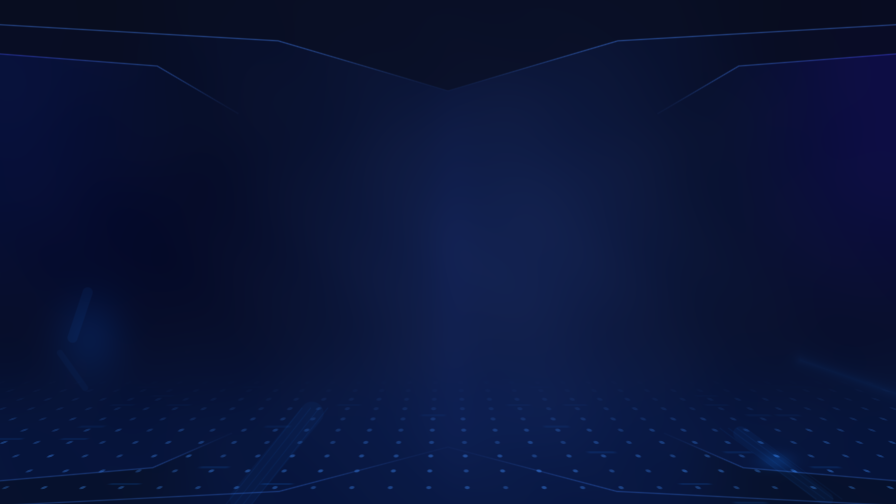
Reproduce this background procedurally as a Shadertoy shader.

```glsl
const vec3 NIGHT = vec3(0.030, 0.060, 0.165);
const vec3 CORE_GLOW = vec3(0.040, 0.070, 0.145);
const vec3 SIDE_BLUE = vec3(0.000, 0.008, 0.065);
const vec3 RIGHT_VIOLET = vec3(0.020, -0.018, 0.035);
const vec3 FLOOR_BLUE = vec3(-0.004, 0.020, 0.065);
const vec3 SHADE = vec3(0.034, 0.052, 0.125);
const vec3 EDGE_BLUE = vec3(0.13, 0.25, 0.45);
const vec3 EDGE_VIOLET = vec3(0.14, 0.16, 0.48);
const vec3 DOT_COLOR = vec3(0.09, 0.20, 0.32);
const vec3 STREAK_COLOR = vec3(0.02, 0.15, 0.28);
const float HORIZON = 0.653;
const float ROW_STEP = 0.0907;
const float ROW_PHASE = 0.77;
const float COLUMN_STEP = 0.123;
const float LINE_WIDTH = 0.0012;

float hash(vec2 p) {
    return fract(sin(dot(p, vec2(127.1, 311.7))) * 43758.5);
}

float segmentDistance(vec2 p, vec2 a, vec2 b) {
    vec2 along = b - a;
    float t = clamp(dot(p - a, along) / dot(along, along), 0.0, 1.0);
    return length(p - a - along * t);
}

float stroke(vec2 p, vec2 a, vec2 b, float width) {
    float blur = 1.0 / iResolution.y;
    return 1.0 - smoothstep(width - blur, width + blur, segmentDistance(p, a, b));
}

float glow(vec2 p, vec2 center, vec2 radius) {
    vec2 q = (p - center) / radius;
    return exp(-dot(q, q));
}

// Height at distance x of a frame edge through inner, bend and outer points
float edgeHeight(float x, vec2 inner, vec2 bend, vec2 outer) {
    float nearPart = mix(inner.y, bend.y, (x - inner.x) / (bend.x - inner.x));
    float farPart = mix(bend.y, outer.y, (x - bend.x) / (outer.x - bend.x));
    return x < bend.x ? nearPart : farPart;
}

float frameLine(vec2 m, vec2 inner, vec2 bend, vec2 outer) {
    float lines = max(stroke(m, inner, bend, LINE_WIDTH), stroke(m, bend, outer, LINE_WIDTH));
    return lines * mix(0.12, 1.0, smoothstep(inner.x, bend.x, m.x));
}

// Perspective grid of dots with a few short circuit dashes
vec3 floorPattern(vec2 p) {
    float depth = max(HORIZON - p.y, 0.05);
    vec2 grid = vec2(p.x / (depth * COLUMN_STEP), 1.0 / (depth * ROW_STEP) - ROW_PHASE);
    vec2 cell = floor(grid + vec2(0.0, 0.5));
    vec2 offset = grid - cell - vec2(0.5, 0.0);
    vec2 local = offset * vec2(depth * COLUMN_STEP, depth * depth * ROW_STEP);
    float blur = 1.0 / iResolution.y;
    float size = length(local * vec2(0.75, 1.2));
    float dots = 1.0 - smoothstep(0.0035 - blur, 0.0035 + blur, size);
    float dash = step(0.91, hash(cell)) * (1.0 - smoothstep(0.001, 0.001 + blur, abs(local.y - 0.007)));
    dash *= smoothstep(0.5, 0.3, abs(offset.x));
    float fade = smoothstep(0.26, 0.06, p.y);
    float sparkle = 0.65 + 0.35 * hash(cell + 7.0);
    return DOT_COLOR * dots * fade * sparkle + STREAK_COLOR * dash * fade * 0.35;
}

// Faint bands and rays lying across the floor
float floorStreaks(vec2 p) {
    float light = 0.0;
    for (int i = 0; i < 4; i++) {
        vec2 shift = vec2(float(i) * 0.017, 0.0);
        light += 0.16 * stroke(p, vec2(-0.44, 0.0) + shift, vec2(-0.29, 0.19) + shift, 0.001);
        light += 0.16 * stroke(p, vec2(0.54, 0.15) + shift, vec2(0.73, 0.01) + shift, 0.001);
    }
    light += 0.13 * stroke(p, vec2(-0.41, 0.01), vec2(-0.27, 0.18), 0.023);
    light += 0.16 * stroke(p, vec2(0.58, 0.14), vec2(0.75, 0.01), 0.014);
    light += 0.45 * glow(p, vec2(0.65, 0.085), vec2(0.035, 0.018));
    light += 0.22 * exp(-segmentDistance(p, vec2(0.70, 0.285), vec2(0.90, 0.215)) * 90.0);
    light += 0.18 * stroke(p, vec2(-0.745, 0.33), vec2(-0.715, 0.42), 0.010);
    light += 0.12 * stroke(p, vec2(-0.77, 0.30), vec2(-0.72, 0.23), 0.006);
    return light;
}

void mainImage(out vec4 fragColor, in vec2 fragCoord) {
    vec2 p = (fragCoord - vec2(0.5 * iResolution.x, 0.0)) / iResolution.y;
    vec2 m = vec2(abs(p.x), p.y);
    float blur = 1.0 / iResolution.y;

    // Broad light over the wall and floor
    vec3 color = NIGHT;
    color += CORE_GLOW * glow(p, vec2(0.11, 0.48), vec2(0.36, 0.42));
    color += SIDE_BLUE * smoothstep(0.45, 0.88, m.x) * smoothstep(0.25, 0.75, p.y);
    color += RIGHT_VIOLET * smoothstep(0.50, 0.88, p.x) * smoothstep(0.20, 0.75, p.y);
    color += FLOOR_BLUE * smoothstep(0.38, 0.12, p.y);
    color -= vec3(0.012, 0.022, 0.015) * glow(p, vec2(-0.62, 0.52), vec2(0.30, 0.22));
    color += vec3(0.004, 0.006, 0.022) * glow(p, vec2(0.01, 0.45), vec2(0.05, 0.40));
    color += vec3(0.005, 0.050, 0.110) * glow(p, vec2(-0.71, 0.335), vec2(0.07, 0.08));
    color += 0.003 * sin(p.x * 19.0 + sin(p.y * 13.0)) * sin(p.y * 17.0 + p.x * 7.0);

    // Frame points, mirrored about the middle
    vec2 topInner = vec2(0.0, 0.820), topBend = vec2(0.337, 0.919), topOuter = vec2(0.889, 0.951);
    vec2 sideInner = vec2(0.417, 0.775), sideBend = vec2(0.577, 0.869), sideOuter = vec2(0.889, 0.893);
    vec2 lowInner = vec2(0.0, 0.113), lowBend = vec2(0.335, 0.025), lowOuter = vec2(0.889, -0.003);
    vec2 cornerInner = vec2(0.430, 0.140), cornerBend = vec2(0.586, 0.072), cornerOuter = vec2(0.889, 0.046);

    // Shaded panels behind the frame
    float above = smoothstep(-blur, blur, p.y - edgeHeight(m.x, topInner, topBend, topOuter));
    float beside = smoothstep(-blur, blur, p.y - edgeHeight(m.x, sideInner, sideBend, sideOuter));
    float below = smoothstep(-blur, blur, edgeHeight(m.x, cornerInner, cornerBend, cornerOuter) - p.y);
    color = mix(color, SHADE, 0.65 * above);
    color = mix(color, SHADE * 0.9, 0.75 * beside * smoothstep(0.42, 0.70, m.x));
    color = mix(color, vec3(0.025, 0.060, 0.140), 0.6 * below * smoothstep(0.42, 0.65, m.x));

    // Floor details and luminous frame edges
    color += floorPattern(p) + STREAK_COLOR * floorStreaks(p);
    color += EDGE_BLUE * 0.75 * frameLine(m, topInner, topBend, topOuter);
    vec3 sideTint = mix(EDGE_BLUE, EDGE_VIOLET, smoothstep(0.60, 0.88, m.x));
    color += sideTint * 0.65 * frameLine(m, sideInner, sideBend, sideOuter);
    color += EDGE_BLUE * 0.50 * frameLine(m, lowInner, lowBend, lowOuter);
    color += EDGE_BLUE * 0.50 * frameLine(m, cornerInner, cornerBend, cornerOuter);

    fragColor = vec4(clamp(color, 0.0, 1.0), 1.0);
}
```
